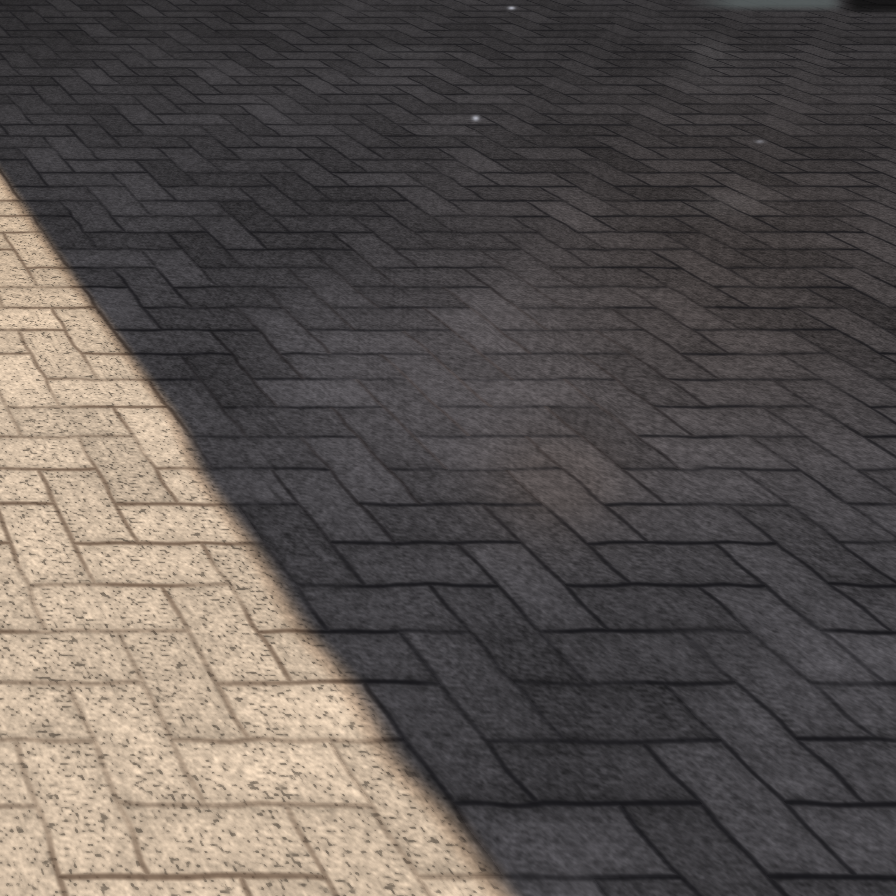
Give the GLSL for this texture, as a Shadertoy shader.

```glsl
float hash(vec2 p) {
    return fract(sin(dot(p, vec2(127.1, 311.7))) * 43758.5453);
}

float noise(vec2 p) {
    vec2 i = floor(p), f = fract(p);
    f = f * f * (3.0 - 2.0 * f);
    return mix(mix(hash(i), hash(i + vec2(1, 0)), f.x),
               mix(hash(i + vec2(0, 1)), hash(i + vec2(1, 1)), f.x), f.y);
}

float fbm(vec2 p) {
    float sum = 0.0, amp = 0.5;
    for (int i = 0; i < 4; i++) {
        sum += amp * noise(p);
        p = p * 2.03 + 17.3;
        amp *= 0.5;
    }
    return sum / 0.9375;
}

// Soft elliptical patch, 1 at its centre
float patchAt(vec2 p, vec2 centre, vec2 radius) {
    vec2 q = (p - centre) / radius;
    return exp(-dot(q, q));
}

// Herringbone of 2x1 bricks: xy = distance to side and end edges, zw = brick id
vec4 herringbone(vec2 g) {
    vec2 cell = floor(g), q = g - cell, size = vec2(2, 1);
    float k = mod(cell.x - cell.y, 4.0);
    vec2 shift = vec2(0);
    if (k < 1.5) {
        shift.x = step(0.5, k);
    } else {
        size = size.yx;
        shift.y = 1.0 - step(2.5, k);
    }
    q += shift;
    return vec4(min(q, size - q), cell - shift);
}

void mainImage(out vec4 fragColor, in vec2 fragCoord) {
    vec2 p = fragCoord / iResolution.xy;

    // Perspective projection onto the ground, one unit per brick width
    float depth = 1.3646 - p.y;
    vec2 ground = vec2((p.x + 0.397) / (0.0735 * depth) + 1.28, 20.96 / depth - 0.6);
    vec2 pixel = vec2(1.0 / (0.0735 * depth), 20.96 / (depth * depth)) / iResolution.xy;
    vec2 wobble = vec2(noise(ground * 2.3), noise(ground * 2.3 + 41.0)) - 0.5;
    vec4 brick = herringbone(ground + 0.07 * wobble);
    float tone = hash(brick.zw) - 0.5;

    // Joints: a thin core and a wider dirty margin
    vec2 core = 1.0 - smoothstep(vec2(0.015) - pixel * 0.5, vec2(0.055) + pixel, brick.xy);
    vec2 margin = exp(-brick.xy / (vec2(0.08, 0.11) + pixel * 0.5));
    float wear = smoothstep(0.25, 0.65, noise(ground * 0.8 + 5.0));
    float joint = max(core.x * 0.8, core.y) * mix(0.45, 1.0, wear);
    float dirt = max(margin.x * 0.7, margin.y);

    // Grain fades out where it is finer than a pixel
    float fade = 1.0 / (1.0 + 60.0 * pixel.y * pixel.y);
    float grain = (fbm(ground * vec2(12, 10)) - 0.5) * fade;
    float speck = (noise(ground * vec2(25, 21) + 9.0) - 0.5) * fade;
    float film = noise(p * 240.0) - 0.5;
    float cloud = fbm(p * vec2(5, 8) + 3.0) - 0.5;

    // Shaded paving, with worn pale stretches and browner areas
    float worn = patchAt(p, vec2(0.53, 0.56), vec2(0.24, 0.13));
    float brown = clamp(patchAt(p, vec2(0.82, 0.68), vec2(0.3, 0.2))
                      + patchAt(p, vec2(0.62, 0.46), vec2(0.08, 0.06)), 0.0, 1.0);
    vec3 shade = mix(vec3(0.262, 0.256, 0.268), vec3(0.215, 0.208, 0.214),
                     smoothstep(0.6, 1.0, p.y));
    shade += vec3(0.018, 0.003, -0.012) * brown;
    shade *= 1.0 + 0.22 * tone + 0.45 * cloud + 0.55 * grain + 0.25 * speck + 0.12 * film;
    shade += vec3(0.05, 0.046, 0.045) * worn;
    shade += 0.06 * patchAt(p, vec2(0.8, 0.772), vec2(0.045, 0.016));
    shade += 0.05 * patchAt(p, vec2(0.79, 0.935), vec2(0.03, 0.03));
    shade += 0.05 * patchAt(p, vec2(0.46, 0.943), vec2(0.05, 0.006));
    float gap = (1.0 - 0.65 * worn) * mix(1.0, 0.72, smoothstep(0.6, 1.0, p.y));
    shade *= 1.0 - 0.22 * dirt * gap;
    shade = mix(shade, vec3(0.085, 0.083, 0.095), joint * 0.85 * gap);
    shade += vec3(0.05, 0.035, 0.025) * core.x * worn;

    // Sunlit paving
    vec3 sunny = mix(vec3(0.84, 0.755, 0.66), vec3(0.79, 0.70, 0.60), smoothstep(0.5, 0.8, p.y));
    sunny *= 1.0 + 0.1 * tone + 0.2 * cloud + 0.35 * grain + 0.2 * speck + 0.06 * film;
    sunny *= 1.0 - 0.28 * smoothstep(0.14, 0.38, -speck) * smoothstep(-0.1, 0.1, -grain);
    sunny *= 1.0 - 0.14 * dirt;
    sunny = mix(sunny, vec3(0.40, 0.32, 0.26), joint * 0.75);

    // Slanting shadow boundary with a warm penumbra
    float edge = p.x - 0.7 * (0.805 - p.y) + 0.022 * (noise(vec2(p.y * 13.0, 2.0)) - 0.5);
    float blur = mix(0.03, 0.014, smoothstep(0.0, 0.7, p.y));
    float sun = 1.0 - smoothstep(-blur * 1.3, blur * 0.7, edge);
    vec3 color = mix(shade, sunny, sun);
    color *= 1.0 + vec3(0.04, -0.01, -0.06) * 4.0 * sun * (1.0 - sun);

    // Pale kerb at the far edge, its dark corner, and bright flecks
    float kerb = smoothstep(0.986, 0.996, p.y + 0.004 * cloud)
               * smoothstep(0.76, 0.83, p.x) * (1.0 - smoothstep(0.92, 0.95, p.x));
    color = mix(color, vec3(0.36, 0.39, 0.39), kerb * 0.75);
    color *= 1.0 - 0.6 * smoothstep(0.982, 0.992, p.y) * smoothstep(0.93, 0.96, p.x);
    float fleck = patchAt(p, vec2(0.531, 0.868), vec2(0.004, 0.003))
                + patchAt(p, vec2(0.571, 0.991), vec2(0.004, 0.002))
                + 0.5 * patchAt(p, vec2(0.848, 0.842), vec2(0.005, 0.002));
    color = mix(color, vec3(0.75, 0.76, 0.8), clamp(fleck, 0.0, 1.0) * 0.85);

    fragColor = vec4(clamp(color, 0.0, 1.0), 1.0);
}
```
